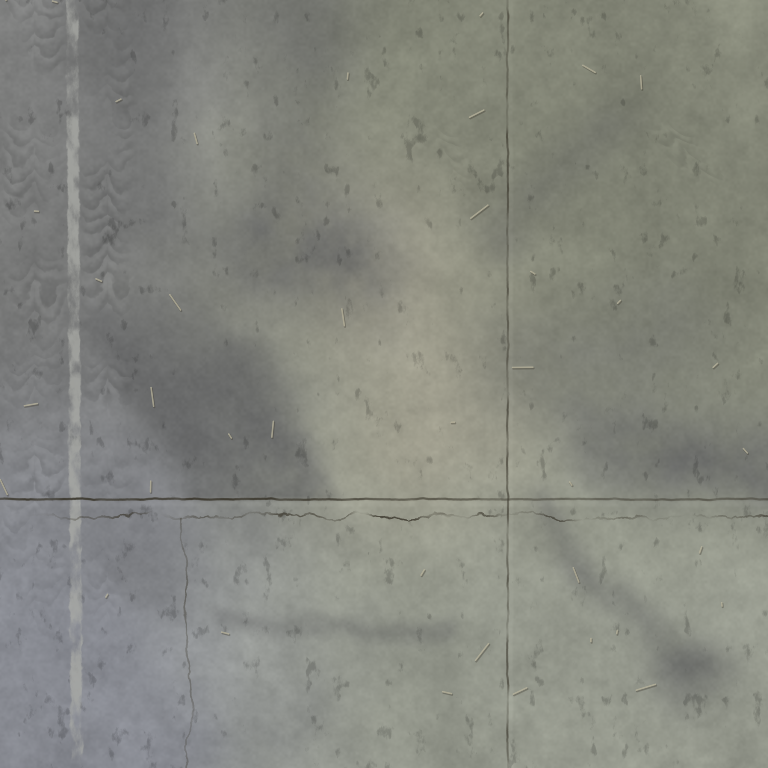
A three.js fragment shader for this texture:

```glsl
// Worn concrete floor: stained slabs, joints, cracks, a painted stripe, tyre prints and straw.
#define COOL_TOP vec3(0.485, 0.488, 0.485)
#define COOL_LOW vec3(0.545, 0.555, 0.585)
#define GREEN_TOP vec3(0.525, 0.535, 0.475)
#define GREEN_LOW vec3(0.590, 0.603, 0.557)
#define WARM_GLOW vec3(0.645, 0.635, 0.570)
#define STAIN vec3(0.365, 0.368, 0.370)
#define GAP vec3(0.230, 0.215, 0.175)
#define PAINT vec3(0.670, 0.675, 0.655)
#define STRAW vec3(0.720, 0.700, 0.610)
#define STRAW_CELLS 9.0
#define JOINT vec2(0.661, 0.350)

varying vec2 vUv;

float hash(vec2 p) { return fract(sin(dot(p, vec2(127.1, 311.7))) * 43758.5453); }

float noise(vec2 p) {
  vec2 i = floor(p), f = fract(p);
  f = f * f * (3.0 - 2.0 * f);
  return mix(mix(hash(i), hash(i + vec2(1, 0)), f.x),
             mix(hash(i + vec2(0, 1)), hash(i + vec2(1, 1)), f.x), f.y);
}

// Fractal noise centred on zero
float fbm(vec2 p) {
  float sum = 0.0, amp = 0.5;
  for (int i = 0; i < 5; i++) {
    sum += amp * (noise(p) - 0.5);
    p = mat2(1.6, 1.2, -1.2, 1.6) * p + 7.3;
    amp *= 0.5;
  }
  return sum;
}

float segment(vec2 p, vec2 a, vec2 b) {
  vec2 ab = b - a;
  return length(p - a - ab * clamp(dot(p - a, ab) / dot(ab, ab), 0.0, 1.0));
}

// Soft smudge along a segment
float smear(vec2 p, vec2 a, vec2 b, float width) {
  float d = segment(p, a, b) / width;
  return exp(-d * d);
}

float line(float d, float width) { return 1.0 - smoothstep(width * 0.2, width, abs(d)); }

float band(float x, float lo, float hi, float soft) {
  return smoothstep(lo - soft, lo + soft, x) * (1.0 - smoothstep(hi - soft, hi + soft, x));
}

// Scalloped lug prints; q.x runs across the track, q.y along it
float tread(vec2 q, float halfWidth) {
  float f = fract(q.y / 0.023 + 0.8 * abs(sin(q.x * 75.0)) + 3.0 * fbm(q * 22.0));
  float lug = smoothstep(0.0, 0.2, f) * (1.0 - smoothstep(0.25, 0.85, f));
  return (lug - 0.35) * (1.0 - smoothstep(halfWidth * 0.5, halfWidth, abs(q.x)));
}

// Returns straw cover in x and its cast shadow in y
vec2 straws(vec2 p) {
  vec2 cover = vec2(0.0), home = floor(p * STRAW_CELLS);
  for (int j = -1; j <= 1; j++) for (int i = -1; i <= 1; i++) {
    vec2 id = home + vec2(i, j);
    vec2 c = (id + vec2(hash(id), hash(id + 19.1))) / STRAW_CELLS;
    float angle = 6.2832 * hash(id + 41.3), size = hash(id + 8.9);
    vec2 dir = vec2(cos(angle), sin(angle)) * mix(0.002, 0.014, size * size);
    float d = segment(p, c - dir, c + dir), ds = segment(p + vec2(-0.001, 0.0015), c - dir, c + dir);
    cover = max(cover, step(hash(id + 3.7), 0.42) * vec2(line(d, 0.0017), line(ds, 0.0022)));
  }
  return cover;
}

void main() {
  vec2 p = vUv;
  float cloud = fbm(p * 5.0), mottle = fbm(p * 24.0 + 5.0), fine = fbm(p * 90.0);
  vec2 w = p + 0.09 * vec2(fbm(p * 6.0 + 11.0), fbm(p * 6.0 + 31.0));

  // Slab tint: cool left, green right, paler below
  float low = 1.0 - smoothstep(0.15, 0.65, w.y);
  float green = smoothstep(0.12, 0.55, w.x + 0.2 * cloud);
  vec3 col = mix(mix(COOL_TOP, COOL_LOW, low), mix(GREEN_TOP, GREEN_LOW, low), green);
  col = mix(col, WARM_GLOW, 0.85 * smear(w, vec2(0.51, 0.64), vec2(0.56, 0.45), 0.14));
  col += 0.05 * smear(w, vec2(0.26, 0.87), vec2(0.27, 0.84), 0.07);

  // Dark stains and the slanted shade, which weakens past the joint
  float stain = 0.65 * smear(w, vec2(0.36, 0.69), vec2(0.45, 0.67), 0.075);
  stain += 0.35 * smear(w, vec2(0.15, 0.96), vec2(0.18, 0.74), 0.08);
  stain += 0.3 * smear(w, vec2(0.38, 0.98), vec2(0.40, 0.80), 0.06);
  stain += 0.6 * smear(w, vec2(0.80, 0.42), vec2(0.98, 0.41), 0.055);
  stain += 0.3 * smear(w, vec2(0.72, 0.52), vec2(0.86, 0.56), 0.08);
  stain += 0.25 * smear(w, vec2(0.67, 0.72), vec2(0.82, 0.85), 0.035);
  stain += 0.35 * smear(w, vec2(0.70, 0.32), vec2(0.90, 0.12), 0.026);
  stain += 0.3 * smear(w, vec2(0.86, 0.13), vec2(0.92, 0.11), 0.036);
  stain += 0.3 * smear(w, vec2(0.29, 0.18), vec2(0.60, 0.16), 0.016);
  stain += 0.3 * smear(w, vec2(0.16, 0.28), vec2(0.20, 0.24), 0.06);
  float slant = w.x - mix(0.43, 0.27, (w.y - 0.36) / 0.27);
  float shade = band(slant, -0.2, 0.0, 0.035) * band(w.y, 0.3, 0.6, 0.06);
  stain += 0.65 * shade * mix(0.2, 1.0, smoothstep(-0.006, 0.006, p.y - JOINT.y));
  col = mix(col, STAIN, clamp(stain * (1.0 + 1.2 * mottle), 0.0, 0.9));

  // Mottling, sparse pits and grain
  col *= 1.0 + 0.2 * cloud + 0.14 * mottle + 0.1 * fine;
  col *= 1.0 - 0.16 * smoothstep(0.17, 0.32, fbm(p * vec2(75.0, 45.0) + 3.0));
  col += 0.02 * (noise(p * 260.0) - 0.5);

  // Tyre prints: two straight columns and two slanted tracks
  float prints = tread(p - vec2(0.045, 0.0), 0.05) + tread(p - vec2(0.140, 0.01), 0.04);
  prints *= smoothstep(0.05, 0.45, p.y);
  prints += tread(vec2(p.x - 0.63 + 0.5 * (p.y - 0.70), p.y), 0.03) * band(p.y, 0.72, 0.86, 0.02);
  prints += tread(vec2(p.x - 0.92 + 0.8 * (p.y - 0.77), p.y), 0.035) * band(p.y, 0.77, 0.91, 0.02);
  col *= 1.0 - 0.13 * prints * smoothstep(0.2, 0.9, noise(p * 16.0));

  // Worn painted stripe
  float wear = smoothstep(-0.3, 0.2, fbm(p * vec2(90.0, 50.0)) + 0.5 * fbm(p * 8.0));
  float stripe = p.x - mix(0.100, 0.094, p.y) + 0.006 * fine;
  col = mix(col, PAINT, 0.75 * wear * (1.0 - smoothstep(0.006, 0.009, abs(stripe))));

  // Slab joints: faint upright one, dark level one
  vec2 joint = p - JOINT + 0.003 * vec2(fbm(p.yy * 40.0), fbm(p.xx * 40.0));
  col += 0.02 * line(joint.x - 0.004, 0.005) + 0.02 * line(joint.y + 0.006, 0.006);
  col = mix(col, GAP, line(joint.x, 0.0022) * (0.15 + 0.55 * noise(p.yy * 45.0)));
  float strength = mix(0.95, 0.55, smoothstep(0.3, 0.7, p.x)) * (0.7 + 0.3 * noise(p.xx * 60.0));
  col = mix(col, GAP, line(joint.y, 0.0024) * strength);

  // Jagged, broken cracks
  float across = p.y - 0.327 - 0.02 * fbm(vec2(p.x * 30.0, 1.0)) - 0.006 * fbm(p * 120.0);
  float down = p.x - 0.243 - 0.03 * fbm(vec2(p.y * 12.0, 6.0)) - 0.005 * fbm(p * 110.0);
  float broken = smoothstep(0.15, 0.8, noise(p * 38.0)) * smoothstep(0.02, 0.2, p.x);
  col = mix(col, GAP, 0.8 * line(across, 0.002) * broken);
  col = mix(col, GAP, 0.5 * line(down, 0.0019) * step(p.y, 0.325) * (0.3 + 0.7 * noise(p * 30.0)));

  // Loose straw
  vec2 straw = straws(p);
  col = mix(mix(col, GAP, 0.35 * straw.y), STRAW, 0.75 * straw.x);
  gl_FragColor = vec4(col, 1.0);
}
```
